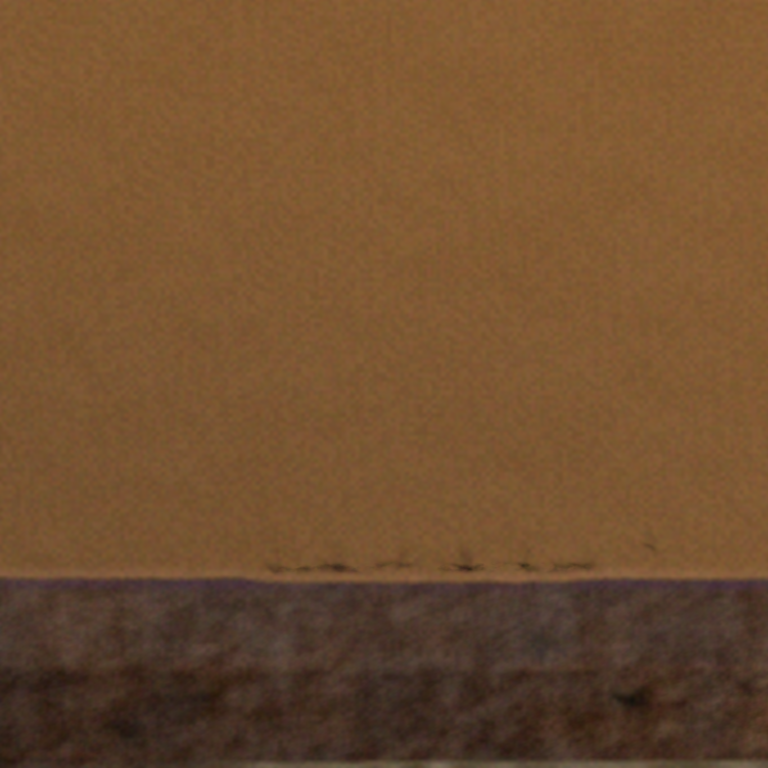
Reproduce this texture procedurally as a Shadertoy shader.

```glsl
// A plain ochre wall above two weathered dark boards, seen in soft focus.
// Vertical bands are blended by smooth edges; value noise adds plaster grain,
// wood streaks and stains, and a short loop sets smudges along the wall foot.

#define WALL_FOOT 0.246
#define BOARD_SEAM 0.130
#define BOARD_BASE 0.010
#define EDGE_BLUR 0.0055
#define GRAIN_SCALE 170.0
#define GRAIN_AMOUNT 0.056
#define WOOD_CONTRAST 0.105
#define SMUDGE_COUNT 7
#define SMUDGE_DEPTH 0.42

float hash(vec2 p) {
    return fract(sin(dot(p, vec2(127.1, 311.7))) * 43758.5453);
}

float noise(vec2 p) {
    vec2 cell = floor(p), f = fract(p);
    f = f * f * (3.0 - 2.0 * f);
    return mix(mix(hash(cell), hash(cell + vec2(1, 0)), f.x),
               mix(hash(cell + vec2(0, 1)), hash(cell + vec2(1, 1)), f.x), f.y);
}

float fbm(vec2 p) {
    float sum = 0.0, weight = 0.5;
    for (int i = 0; i < 4; i++) {
        sum += weight * noise(p);
        p = mat2(1.6, 1.2, -1.2, 1.6) * p + 7.3;
        weight *= 0.5;
    }
    return sum / 0.9375;
}

// Soft elliptical spot
float spot(vec2 p, vec2 centre, vec2 radius) {
    vec2 d = (p - centre) / radius;
    return exp(-dot(d, d));
}

// Soft horizontal line
float line(float y, float centre, float width) {
    float d = (y - centre) / width;
    return exp(-d * d);
}

float edge(float y, float level, float blur) {
    return smoothstep(level - blur, level + blur, y);
}

vec3 wallColor(vec2 p) {
    float height = smoothstep(0.25, 0.95, p.y);
    vec3 col = mix(vec3(0.472, 0.330, 0.194), vec3(0.516, 0.357, 0.200), height);
    col += vec3(0.036, 0.023, 0.010) * (p.x - 0.45) * (1.0 - 0.4 * height);
    col += 0.022 * (fbm(p * vec2(12.0, 20.0)) - 0.5);
    return col;
}

// Broken dark marks just above the wall foot
float smudges(vec2 p) {
    float sum = 0.0;
    vec2 warp = vec2(noise(p * 70.0), noise(p * 70.0 + 19.0)) - 0.5;
    for (int i = 0; i < SMUDGE_COUNT; i++) {
        float k = float(i);
        vec2 centre = vec2(0.36 + 0.081 * k, 0.264 + 0.006 * (hash(vec2(k, 3.0)) - 0.5));
        centre.y += 0.021 * step(5.5, k);
        float strength = 0.5 + 0.5 * spot(vec2(k), vec2(3.0), vec2(1.2));
        vec2 q = p - centre + 0.012 * warp;
        q.y += 0.25 * q.x;
        float spread = (0.012 + 0.016 * hash(vec2(k, 9.0))) * (1.0 - 0.5 * step(5.5, k));
        sum += strength * spot(q, vec2(0), vec2(spread, 0.005));
        sum += 0.4 * strength * spot(q, vec2(0.002, 0.014), vec2(0.007, 0.012));
    }
    float trail = smoothstep(0.32, 0.38, p.x) * smoothstep(0.79, 0.73, p.x);
    sum += 0.7 * trail * line(p.y, 0.261, 0.006) * smoothstep(0.45, 0.75, fbm(p * vec2(40.0, 70.0)));
    return sum * (0.4 + 1.1 * fbm(p * 75.0));
}

vec3 boardColor(vec2 p) {
    float upper = edge(p.y, BOARD_SEAM, 0.011);
    vec3 col = mix(vec3(0.242, 0.168, 0.126), vec3(0.300, 0.220, 0.174), upper);

    // Diagonal scuffs over upright streaks
    float scuffs = fbm(vec2(p.x + 0.6 * p.y, p.y - 0.5 * p.x) * vec2(28.0, 50.0));
    float streaks = fbm(p * vec2(46.0, 11.0));
    col += WOOD_CONTRAST * (1.3 * scuffs + 0.7 * streaks - 1.0);
    col += vec3(0.012, -0.002, -0.014) * (2.0 * noise(p * vec2(14.0, 18.0)) - 1.0);

    // Warmer, paler wear toward the right of the lower board
    float wear = (1.0 - upper) * smoothstep(0.40, 1.0, p.x);
    col += vec3(0.042, 0.028, 0.015) * wear * (0.4 + scuffs);
    col += vec3(0.13, 0.09, 0.05) * spot(p, vec2(1.0, 0.085), vec2(0.06, 0.045)) * scuffs;
    col -= 0.018 * (1.0 - upper) * smoothstep(0.35, 0.0, p.x);

    // Knots and dull stains, with ragged outlines
    vec2 q = p + 0.016 * (vec2(noise(p * 50.0), noise(p * 50.0 + 11.0)) - 0.5);
    float stain = 0.65 * spot(q, vec2(0.82, 0.091), vec2(0.023, 0.014));
    stain += 0.40 * spot(q, vec2(0.163, 0.052), vec2(0.022, 0.015));
    stain += 0.35 * spot(q, vec2(0.247, 0.088), vec2(0.045, 0.018));
    stain += 0.22 * spot(q, vec2(0.71, 0.160), vec2(0.028, 0.018));
    col *= 1.0 - stain;

    float broken = smoothstep(0.25, 0.75, noise(p * vec2(16.0, 3.0)));
    col += vec3(0.050, 0.028, 0.018) * broken * line(p.y, BOARD_SEAM + 0.001, 0.006);
    col += vec3(0.04, 0.02, 0.01) * line(p.y, 0.018, 0.006) * smoothstep(0.3, 0.1, p.x);
    return col;
}

void mainImage(out vec4 fragColor, in vec2 fragCoord) {
    vec2 p = fragCoord / iResolution.xy;
    float blur = max(EDGE_BLUR, 1.0 / iResolution.y);
    float middle = smoothstep(0.30, 0.36, p.x) * smoothstep(0.77, 0.73, p.x);
    float y = p.y + 0.004 * middle + 0.003 * (noise(p * vec2(30.0, 1.0)) - 0.5);

    // Wall, with a broken pale lip and smudges at its foot
    vec3 wall = wallColor(p) * (1.0 - SMUDGE_DEPTH * min(smudges(p), 1.4));
    float lip = 0.35 + 0.65 * noise(p * vec2(24.0, 40.0));
    wall += vec3(0.055, 0.045, 0.060) * lip * line(y, WALL_FOOT + 0.006, 0.008);

    // Boards, with an uneven violet fringe under the lip
    vec3 board = boardColor(p);
    float fringe = (0.45 + 0.4 * noise(p * vec2(18.0, 5.0))) * (1.0 - 0.45 * middle);
    board = mix(board, vec3(0.285, 0.195, 0.240), fringe * line(y, WALL_FOOT - 0.007, 0.008));
    vec3 col = mix(board, wall, edge(y, WALL_FOOT, blur));

    // Patchy pale sliver below the boards, fading out at the left
    float sliver = 1.0 - edge(p.y + 0.004 * (1.0 - p.x), BOARD_BASE, blur);
    vec3 pale = vec3(0.42, 0.37, 0.28) + 0.20 * (noise(p * vec2(35.0, 60.0)) - 0.5);
    col = mix(col, pale, sliver * (0.2 + 0.65 * smoothstep(0.24, 0.36, p.x)));

    // Fine grain with a colour shift
    vec2 g = p * GRAIN_SCALE;
    vec3 grain = vec3(noise(g), noise(g + 31.7), noise(g + 73.1)) - 0.5;
    col += GRAIN_AMOUNT * mix(vec3(grain.x), grain, 0.65);

    fragColor = vec4(clamp(col, 0.0, 1.0), 1.0);
}
```
